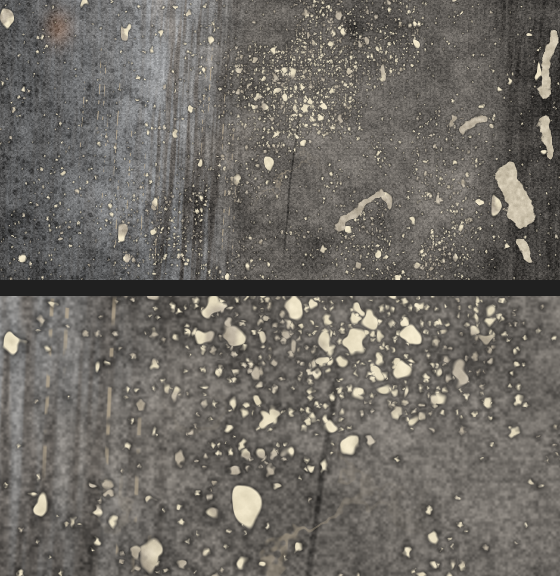
Top: the whole. Bottom: its middle third, enlarged.
A Shadertoy shader for this texture:

```glsl
float hash(vec2 p) {
    return fract(sin(dot(p, vec2(127.1, 311.7))) * 43758.5453);
}

float noise(vec2 p) {
    vec2 i = floor(p), f = fract(p);
    f = f * f * (3.0 - 2.0 * f);
    return mix(mix(hash(i), hash(i + vec2(1, 0)), f.x),
               mix(hash(i + vec2(0, 1)), hash(i + vec2(1, 1)), f.x), f.y);
}

float fbm(vec2 p) {
    float sum = 0.0, amp = 0.5;
    for (int i = 0; i < 5; i++) {
        sum += amp * noise(p);
        p = mat2(1.6, 1.2, -1.2, 1.6) * p + 7.3;
        amp *= 0.5;
    }
    return sum;
}

// Soft elliptical region, 1 at its centre
float region(vec2 p, vec2 centre, vec2 size) {
    vec2 d = (p - centre) / size;
    return exp(-dot(d, d));
}

float band(float x, float a, float b, float soft) {
    return smoothstep(a - soft, a + soft, x) * (1.0 - smoothstep(b - soft, b + soft, x));
}

// Share of cells that hold a chip
float chipDensity(vec2 p) {
    float clusters = 0.7 * region(p, vec2(1.05, 0.72), vec2(0.21, 0.3))
                   + 0.7 * region(p, vec2(1.48, 0.14), vec2(0.17, 0.2))
                   + 0.35 * region(p, vec2(1.4, 0.75), vec2(0.25, 0.3))
                   + 0.3 * region(p, vec2(0.75, 0.15), vec2(0.35, 0.25));
    return 0.03 + clusters * smoothstep(0.25, 0.6, noise(p * 9.0));
}

// Distance to irregular grains scattered one per cell
float grains(vec2 p, float scale, float share, float clustered, float seed) {
    vec2 q = p * scale;
    vec2 warp = vec2(noise(q * 3.0 + seed), noise(q * 3.0 + seed + 40.0)) - 0.5;
    float d = 1.0;
    for (int y = -1; y <= 1; y++)
    for (int x = -1; x <= 1; x++) {
        vec2 cell = floor(q) + vec2(x, y);
        vec2 centre = cell + 0.2 + 0.6 * vec2(hash(cell + seed), hash(cell + seed + 19.0));
        float density = share * mix(1.0, chipDensity(centre / scale), clustered);
        if (hash(cell + seed + 53.0) < density) {
            float size = hash(cell + seed + 71.0);
            vec2 away = q - centre + warp * 0.35;
            away.y *= mix(0.6, 1.2, hash(cell + seed + 87.0));
            d = min(d, length(away) - mix(0.1, 0.36, size * size));
        }
    }
    return d / scale;
}

float capsule(vec2 p, vec2 a, vec2 b, float r) {
    vec2 ab = b - a;
    return length(p - a - ab * clamp(dot(p - a, ab) / dot(ab, ab), 0.0, 1.0)) - r;
}

void mainImage(out vec4 fragColor, in vec2 fragCoord) {
    vec2 p = fragCoord / iResolution.y;
    p.x *= 2.0 * iResolution.y / iResolution.x;
    float edge = max(1.0 / iResolution.y, 0.002);
    vec2 slant = vec2(p.x - 0.06 * p.y + 0.012 * noise(p * 3.0), p.y);
    float cool = 1.0 - smoothstep(0.55, 0.9, p.x + 0.3 * (fbm(p * 4.0) - 0.5));
    float rightSide = smoothstep(1.6, 1.85, p.x + 0.15 * (fbm(p * vec2(8, 3)) - 0.5));

    // Stained metal tone
    float tone = 0.395 + 0.26 * (fbm(p * 3.5) - 0.48) + 0.18 * (fbm(p * 22.0) - 0.48);
    tone += 0.17 * region(p, vec2(0.56, 0.82), vec2(0.18, 0.33)) * (0.4 + fbm(p * vec2(14, 5)));
    tone += 0.06 * region(p, vec2(0.45, 0.3), vec2(0.2, 0.25));
    tone -= 0.13 * rightSide;
    tone -= 0.12 * region(p, vec2(1.13, 0.1), vec2(0.06)) + 0.1 * region(p, vec2(1.26, 0.89), vec2(0.035));
    tone -= 0.1 * region(p, vec2(0.04, 0.2), vec2(0.06));

    // Dark pitting on the left
    float pits = 1.0 - smoothstep(-0.003, 0.004, grains(p, 42.0, 0.65, 0.0, 5.0));
    tone -= 0.1 * pits * (1.0 - smoothstep(0.45, 0.75, p.x));

    // Brushed vertical streaks
    float brushed = band(p.x, 0.55, 0.84, 0.1) + 0.25 * cool + 0.5 * rightSide;
    float streak = noise(slant * vec2(75, 4)) * 0.6 + noise(slant * vec2(160, 9)) * 0.4;
    tone += brushed * 0.32 * (streak - 0.52);
    float gouge = abs(p.x - 1.0 - 0.1 * p.y - 0.012 * noise(p * 9.0));
    tone -= 0.13 * (1.0 - smoothstep(0.001, 0.006, gouge)) * band(p.y, 0.1, 0.58, 0.05);

    // Fine surface grit
    tone += 0.15 * (noise(p * 190.0) - 0.5) + 0.1 * (noise(p * 330.0) - 0.5);
    vec3 tint = mix(vec3(1.04, 1.0, 0.95), vec3(0.99, 1.0, 1.01), cool);
    tint = mix(tint, vec3(1.05, 0.99, 0.93), brushed * 0.6 * smoothstep(0.6, 0.3, streak));
    vec3 color = max(tone, 0.13) * tint;
    color += vec3(0.09, 0.01, -0.04) * region(p, vec2(0.21, 0.9), vec2(0.045, 0.06));

    // Broken thin scratches and hairline cracks
    float lane = floor(slant.x * 55.0);
    float across = abs(fract(slant.x * 55.0) - 0.5) / 55.0;
    float start = hash(vec2(lane, 3.0)) * 0.6;
    float scratch = (1.0 - smoothstep(0.0008, 0.0035, across)) * step(hash(vec2(lane, 8.0)), 0.4)
                  * band(p.y, start, start + 0.32, 0.04) * band(p.x, 0.25, 0.85, 0.04)
                  * smoothstep(0.45, 0.7, noise(p * vec2(60, 85)));
    float vein = abs(fbm(p * 9.0 + 3.0) - 0.48);
    float crack = (1.0 - smoothstep(0.004, 0.02, vein)) * region(p, vec2(0.96, 0.4), vec2(0.12, 0.09));
    color = mix(color, vec3(0.73, 0.67, 0.57), max(0.75 * scratch, 0.6 * crack));

    // Scattered flakes, from dust to large chips
    float flakes = min(grains(p, 30.0, 0.75, 1.0, 11.0), grains(p, 62.0, 0.9, 1.0, 23.0));
    flakes = min(flakes, grains(p, 105.0, 0.7, 1.0, 37.0));
    flakes = min(flakes, grains(p * vec2(1.3, 0.8), 11.0, 0.05, 0.0, 61.0));

    // Large peeled patches with ragged edges
    vec2 ragged = p + 0.05 * (vec2(fbm(p * 22.0), fbm(p * 22.0 + 31.0)) - 0.48);
    float peeled = capsule(ragged, vec2(1.97, 0.88), vec2(1.945, 0.66), 0.016);
    peeled = min(peeled, capsule(ragged, vec2(1.81, 0.37), vec2(1.87, 0.24), 0.043));
    peeled = min(peeled, capsule(ragged, vec2(1.94, 0.57), vec2(1.96, 0.45), 0.016));
    peeled = min(peeled, capsule(ragged, vec2(1.87, 0.13), vec2(1.885, 0.08), 0.017));
    float gash = capsule(ragged, vec2(1.2, 0.19), vec2(1.36, 0.32), 0.012);
    gash = min(gash, capsule(ragged, vec2(1.65, 0.53), vec2(1.73, 0.58), 0.014));

    // Bare plaster under the paint
    float plasterGrain = 0.2 * (fbm(p * 75.0) - 0.48);
    vec3 cream = vec3(0.92, 0.88, 0.77) + plasterGrain;
    vec3 tan_ = vec3(0.73, 0.69, 0.62) + plasterGrain * 1.5;
    float patches = min(peeled, gash);
    color *= 1.0 - 0.3 * (1.0 - smoothstep(0.0, 0.008, min(flakes, patches)));
    color = mix(color, mix(tan_, cream, smoothstep(0.3, 0.55, noise(p * 28.0))), 1.0 - smoothstep(-edge, edge, flakes));
    color = mix(color, mix(tan_, cream, 0.35 * step(peeled, gash)), 1.0 - smoothstep(-edge, edge, patches));
    fragColor = vec4(clamp(color, 0.0, 1.0), 1.0);
}
```
